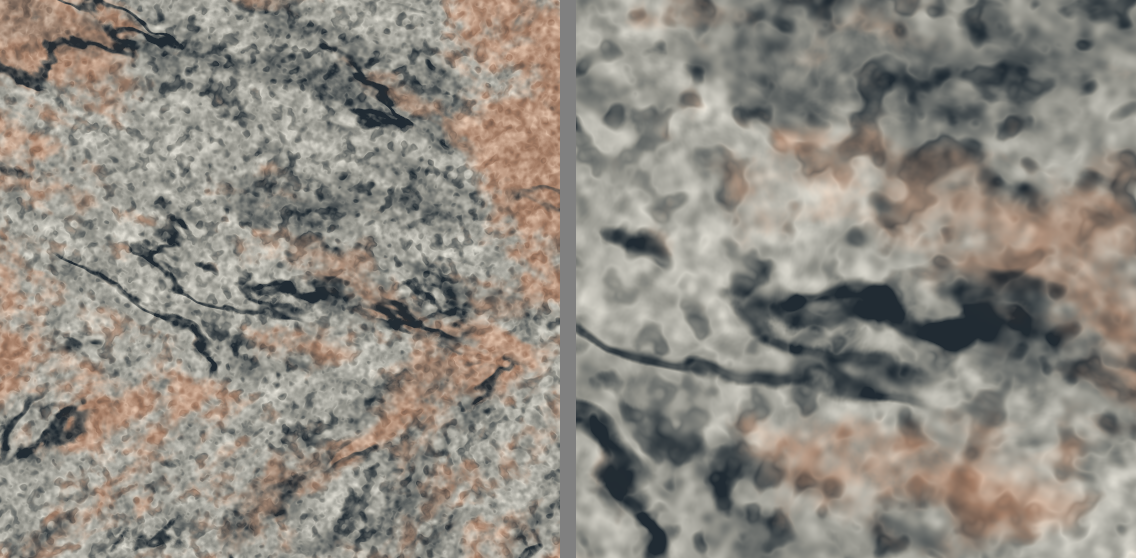
Left, the full canvas; right, a detail of the centre.
This texture is drawn by a Shadertoy shader. Its source:

```glsl
const vec3 GREY_DARK  = vec3(0.13, 0.17, 0.20);
const vec3 GREY_MID   = vec3(0.57, 0.57, 0.54);
const vec3 GREY_LIGHT = vec3(0.90, 0.89, 0.85);
const vec3 PINK_DARK  = vec3(0.25, 0.20, 0.18);
const vec3 PINK_MID   = vec3(0.63, 0.48, 0.39);
const vec3 PINK_LIGHT = vec3(0.90, 0.78, 0.69);
const float MID_TONE    = 0.55;
const float BASE_TONE   = 0.72;
const float UPPER_ANGLE = -0.40;   // bands falling to the right
const float LOWER_ANGLE = 0.66;    // bands rising to the right
const float FOLD_HEIGHT = 0.33;
const float FOLD_WIDTH  = 0.09;
const float WARP        = 0.09;
const float CLOT_SCALE  = 34.0;
const float GRAIN_SCALE = 82.0;
const float FINE_SCALE  = 170.0;
const float SPECK_DEPTH = 0.36;
const float VEIN_DEPTH  = 0.55;
const float PATCH_DEPTH = 0.30;

float hash(vec2 p) {
    vec3 q = fract(vec3(p.xyx) * 0.1031);
    q += dot(q, q.yzx + 33.33);
    return fract((q.x + q.y) * q.z);
}

float noise(vec2 p) {
    vec2 cell = floor(p), f = fract(p);
    f = f * f * (3.0 - 2.0 * f);
    float low  = mix(hash(cell), hash(cell + vec2(1, 0)), f.x);
    float high = mix(hash(cell + vec2(0, 1)), hash(cell + vec2(1, 1)), f.x);
    return mix(low, high, f.y);
}

float fbm(vec2 p) {
    float sum = 0.0, amp = 0.5;
    for (int i = 0; i < 5; i++) {
        sum += amp * noise(p);
        p = mat2(1.6, 1.2, -1.2, 1.6) * p * 0.98 + 17.3;
        amp *= 0.55;
    }
    return sum / 1.055;
}

vec2 rotate(vec2 p, float angle) {
    float c = cos(angle), s = sin(angle);
    return vec2(c * p.x + s * p.y, c * p.y - s * p.x);
}

// Stretched noise that follows the two band directions
float flow(vec2 p, vec2 scale, float seed, float fold) {
    float upper = fbm(rotate(p, UPPER_ANGLE) * scale + seed);
    float lower = fbm(rotate(p, LOWER_ANGLE) * scale + seed + 9.0);
    return mix(upper, lower, fold);
}

float blob(vec2 p, vec2 centre, vec2 radius) {
    vec2 d = (p - centre) / radius;
    return exp(-dot(d, d));
}

vec3 ramp(vec3 dark, vec3 mid, vec3 light, float t) {
    vec3 lower = mix(dark, mid, clamp(t / MID_TONE, 0.0, 1.0));
    return mix(lower, light, clamp((t - MID_TONE) / (1.0 - MID_TONE), 0.0, 1.0));
}

void mainImage(out vec4 fragColor, in vec2 fragCoord) {
    vec2 p = fragCoord / iResolution.y;

    // Bent flow of the stone
    vec2 bend = vec2(fbm(p * 4.0 + 3.1), fbm(p * 4.0 + 41.7)) - 0.5;
    vec2 q = p + WARP * bend;
    float fold = 1.0 - smoothstep(-FOLD_WIDTH, FOLD_WIDTH, q.y + bend.x * 0.3 - FOLD_HEIGHT);

    // Crystal grains
    float clot  = fbm(q * CLOT_SCALE + 5.0);
    float grain = noise(rotate(p, 0.5) * GRAIN_SCALE + 2.0 * bend);
    float fine  = noise(rotate(p, 1.1) * FINE_SCALE);

    // Pink and cold regions
    float region = 0.16 * blob(p, vec2(1.02, 0.85), vec2(0.15, 0.35))
                 + 0.13 * blob(p, vec2(0.77, 0.32), vec2(0.28, 0.16))
                 + 0.13 * blob(p, vec2(0.02, 0.60), vec2(0.12, 0.16))
                 + 0.08 * blob(p, vec2(0.20, 0.28), vec2(0.22, 0.09))
                 - 0.14 * blob(p, vec2(0.55, 0.88), vec2(0.35, 0.14))
                 - 0.08 * blob(p, vec2(0.75, 0.57), vec2(0.20, 0.12));
    float band = flow(q, vec2(3.0, 8.5), 12.0, fold);
    float pink = band + region + 0.30 * (clot - 0.5) + 0.08 * (grain - 0.5);
    pink = smoothstep(0.44, 0.66, pink);

    // Dark patches and thin ragged veins
    float ragged = 0.22 * (clot - 0.5) + 0.10 * (grain - 0.5);
    float patchField = flow(q, vec2(5.0, 13.0), 63.0, fold) - 0.5 * region;
    float darkPatch = smoothstep(0.53, 0.72, patchField + ragged);
    float seam = abs(flow(q, vec2(2.2, 7.0), 87.0, fold) - 0.5 + 0.16 * ragged);
    float seamArea = smoothstep(0.48, 0.62, flow(q, vec2(4.0, 7.0), 29.0, fold) - 0.7 * region);
    float vein = (1.0 - smoothstep(0.006, 0.032, seam)) * seamArea;

    // Tone from pale crystals down to black mica
    float speck = smoothstep(0.60, 0.82, 0.55 * grain + 0.25 * fine + 0.40 * clot);
    float tone = BASE_TONE + 0.55 * (clot - 0.5) + 0.22 * (fine - 0.5);
    tone += 0.25 * (noise(p * GRAIN_SCALE * 1.3 + 71.0) - 0.5);
    tone -= SPECK_DEPTH * speck * mix(1.0, 0.65, pink);
    tone -= PATCH_DEPTH * darkPatch * mix(1.0, 0.5, pink) + VEIN_DEPTH * vein;

    float warmth = pink * (1.0 - 0.8 * vein) * (1.0 - 0.3 * darkPatch);
    vec3 grey = ramp(GREY_DARK, GREY_MID, GREY_LIGHT, tone);
    vec3 rose = ramp(PINK_DARK, PINK_MID, PINK_LIGHT, tone);
    fragColor = vec4(mix(grey, rose, warmth), 1.0);
}
```
